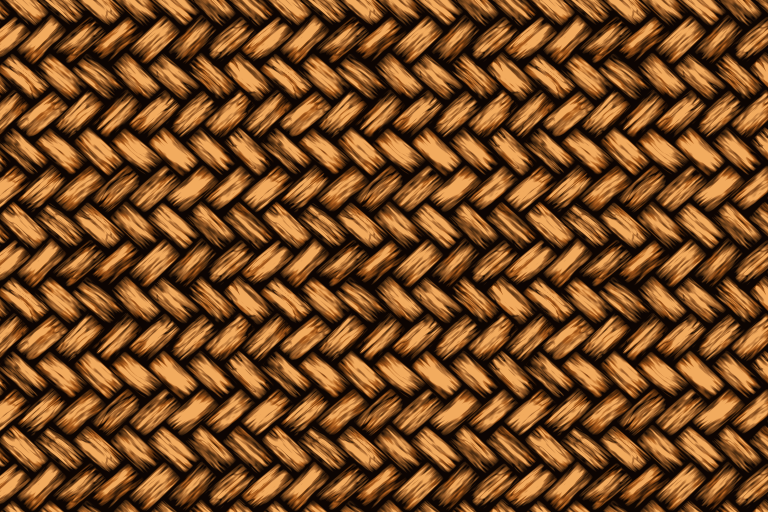
This texture is drawn by a Shadertoy shader. Its source:

```glsl
// Woven rattan: a herringbone of 2:1 wooden strips on a grid turned 45 degrees.
// Each strip gets a rounded profile, long streaky grain, cracks, a slight tilt and
// its own tone; a ramp from near black to pale tan colours the resulting tone.

const vec2 STRIPS = vec2(13.62, 13.75);    // strips across and rows, per canvas height
const vec2 PHASE = vec2(0.136, 0.092);     // shift of the weave, in strips
const vec2 TILE = vec2(7.0, 6.0);          // strips after which the wear recurs
const vec2 HALF_SIZE = vec2(1.01, 0.50);   // half length and half width of a strip
const float CORNER = 0.12;                 // corner radius
const float BODY = 0.88;                   // tone along the crest of a strip
const float GRAIN = 1.60;                  // contrast of the streaks
const float CRACK = 0.34;                  // depth of the cracks
const float STRIP_VARIATION = 0.24;        // tone spread between strips
const float FLATTEN = 0.04;                // mean tilt of strips towards the rows
const float TILT = 0.12;                   // spread of the tilt
const vec3 ORANGE = vec3(1.04, 0.92, 0.65); // tint of the warm patches
const int SAMPLES = 2;                     // antialiasing samples per axis

const vec3 WOOD[6] = vec3[6](
    vec3(0.05, 0.02, 0.01), vec3(0.23, 0.13, 0.05), vec3(0.39, 0.23, 0.09),
    vec3(0.56, 0.33, 0.14), vec3(0.73, 0.47, 0.23), vec3(0.95, 0.67, 0.37));

float hash(vec2 p) {
    vec3 q = fract(vec3(p.xyx) * 0.1031);
    q += dot(q, q.yzx + 33.33);
    return fract((q.x + q.y) * q.z);
}

float noise(vec2 p) {
    vec2 i = floor(p), f = fract(p);
    f = f * f * (3.0 - 2.0 * f);
    return mix(mix(hash(i), hash(i + vec2(1, 0)), f.x),
               mix(hash(i + vec2(0, 1)), hash(i + vec2(1, 1)), f.x), f.y);
}

float roundedBox(vec2 p, vec2 halfSize, float radius) {
    vec2 q = abs(p) - halfSize + radius;
    return length(max(q, 0.0)) + min(max(q.x, q.y), 0.0) - radius;
}

vec3 woodRamp(float tone) {
    vec3 color = WOOD[0];
    for (int i = 1; i < 6; i++)
        color = mix(color, WOOD[i], clamp(tone * 6.0 + 0.4 - float(i), 0.0, 1.0));
    return color;
}

// Finds the strip under p: local.x runs along it (-1..1), local.y across (-0.5..0.5).
void herringbone(vec2 p, out vec2 local, out vec2 id) {
    vec2 grid = vec2(p.y + p.x, p.y - p.x);
    vec2 cell = floor(grid);
    float k = mod(cell.x + cell.y, 4.0);
    bool rising = k < 2.0;
    vec2 axis = rising ? vec2(1, 0) : vec2(0, 1);
    vec2 center = cell - axis * mod(k, 2.0) + 0.5 + 0.5 * axis;
    local = grid - center;
    if (!rising) local = local.yx;
    id = mod(floor(0.5 * vec2(center.x - center.y, center.x + center.y)), TILE);
}

vec3 weave(vec2 p, float pixel) {
    vec2 q, id;
    herringbone(p, q, id);
    float variation = hash(id + 3.7);
    vec2 seed = 20.0 + id * vec2(17.0, 41.0);
    q.y += q.x * (FLATTEN + TILT * (hash(id + 5.3) - 0.5));

    // Long streaks follow the strip, bent slightly by a slow warp
    float bend = 0.10 * (noise(q * vec2(1.2, 2.0) + seed) - 0.5);
    vec2 w = vec2(q.x, q.y + bend);
    float streaks = 0.40 * noise(w * vec2(0.8, 8.0) + seed)
                  + 0.40 * noise(w * vec2(1.5, 16.0) + seed + 7.0)
                  + 0.20 * noise(w * vec2(5.0, 24.0) + seed + 13.0);
    float vein = abs(noise(w * vec2(0.9, 8.0) + seed + 23.0) - 0.5);
    float crack = (1.0 - smoothstep(0.0, 0.09, vein)) * hash(id + 9.1);

    // Rounded body, sinking at the sides and under the neighbours at the ends
    float sides = 1.0 - pow(min(abs(q.y) * 2.0, 1.0), 2.8);
    float ends = 1.0 - pow(min(abs(q.x), 1.0), 2.8);
    float body = sides * ends;
    float tone = 0.06 + BODY * body + 0.06 * q.x + 0.16 * q.y;
    tone += GRAIN * (streaks - 0.5) * smoothstep(0.0, 0.4, body);
    tone += STRIP_VARIATION * (variation - 0.5) * smoothstep(0.0, 0.3, body);
    tone -= CRACK * crack;

    // Frayed outline against the dark gaps
    float edge = roundedBox(q, HALF_SIZE, CORNER) + 0.06 * (streaks - 0.5);
    tone *= 1.0 - smoothstep(-0.05 - pixel, 0.0, edge);

    // Warm patches show in the middle tones only
    float warm = smoothstep(0.45, 0.8, noise(q * vec2(1.8, 3.5) + seed + 31.0));
    warm *= 1.0 - smoothstep(0.65, 0.95, tone);
    return woodRamp(tone) * mix(vec3(1.0), ORANGE, warm);
}

void mainImage(out vec4 fragColor, in vec2 fragCoord) {
    float pixel = STRIPS.y / iResolution.y;
    vec3 color = vec3(0.0);
    for (int y = 0; y < SAMPLES; y++)
        for (int x = 0; x < SAMPLES; x++) {
            vec2 offset = (vec2(x, y) + 0.5) / float(SAMPLES) - 0.5;
            vec2 p = (fragCoord + offset) / iResolution.y * STRIPS + PHASE;
            color += weave(p, pixel);
        }
    fragColor = vec4(color / float(SAMPLES * SAMPLES), 1.0);
}
```
